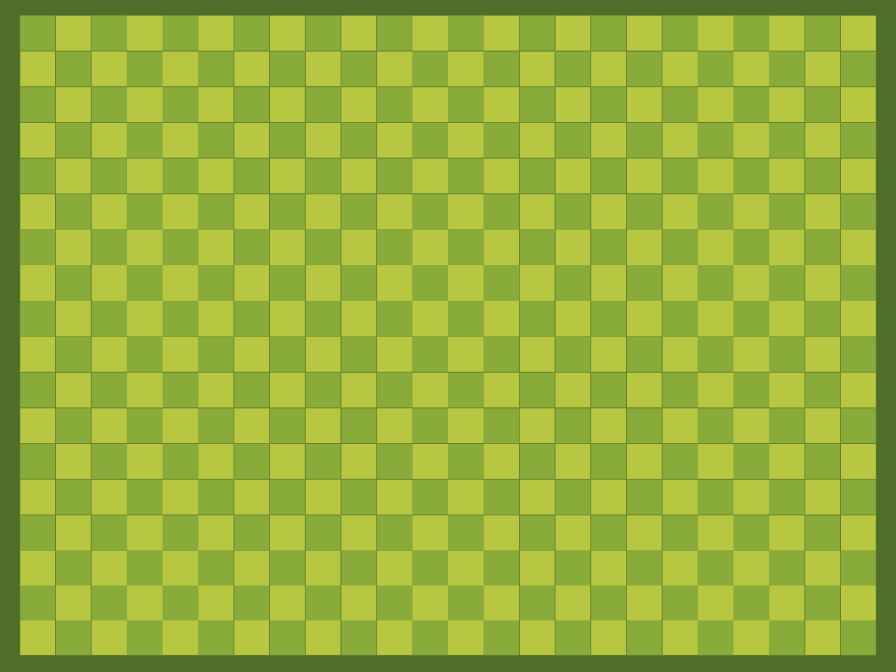
Reproduce this pattern procedurally as a WebGL 1 fragment shader.

```glsl
precision highp float;
// Two-tone green checkerboard, 24 by 18 tiles, inside a dark frame.
// Tiles come from a smoothed parity wave; hairline seams lie over them,
// fading in and out from line to line as in an uneven print.
uniform vec2 u_resolution;

// Lengths are in canvas heights.
const vec2 TILE_COUNT = vec2(24.0, 18.0);
const vec2 GRID_TOP_LEFT = vec2(0.0295, 0.0229);
const float TILE_SIZE = 0.0531;
const float SHORT_TILE_HEIGHT = 0.0519;
const float FULL_ROWS = 15.0;
const float SEAM_WIDTH = 0.00125;
const float SEAM_OPACITY = 0.9;
const vec2 FADE_PERIOD = vec2(8.0, 9.0);   // lines between two faint seams
const vec2 FADE_CENTER = vec2(12.0, 7.4);  // line where the seam is faintest
const float SEAM_WEAR = 0.3;

const vec3 LEAF_GREEN = vec3(0.533, 0.670, 0.227);
const vec3 LIME_GREEN = vec3(0.718, 0.780, 0.253);
const vec3 FRAME_GREEN = vec3(0.310, 0.430, 0.160);
const float TAU = 6.28318;

float hash(vec2 p) {
  vec3 q = fract(vec3(p.xyx) * 0.1031);
  q += dot(q, q.yzx + 33.33);
  return fract((q.x + q.y) * q.z);
}

// Share of a pixel lying on the positive side of an edge.
float coverage(float signedDistance, float pixel) {
  return clamp(signedDistance / pixel + 0.5, 0.0, 1.0);
}

// Alternates between -1 and 1 per cell, with an antialiased step.
float parityWave(float cell, float edgeDistance, float pixel) {
  float side = 1.0 - 2.0 * mod(floor(cell), 2.0);
  return side * clamp(2.0 * edgeDistance / pixel, 0.0, 1.0);
}

float seam(float edgeDistance, float pixel) {
  return coverage(0.5 * SEAM_WIDTH - edgeDistance, pixel)
       - coverage(-0.5 * SEAM_WIDTH - edgeDistance, pixel);
}

// Strength of a seam line, with slight wear per tile along it.
float seamStrength(float line, float along, float period, float center) {
  float wave = 0.5 - 0.5 * cos(TAU * (line - center) / period);
  float wear = 1.0 - SEAM_WEAR * hash(vec2(line + period * 13.0, along + 5.0));
  return smoothstep(0.0, 0.6, wave) * wear;
}

void main() {
  float pixel = 1.0 / u_resolution.y;
  vec2 point = gl_FragCoord.xy * pixel;
  point.y = 1.0 - point.y;
  vec2 local = point - GRID_TOP_LEFT;

  // Grid coordinates; the lowest rows are slightly shorter.
  float fullHeight = FULL_ROWS * TILE_SIZE;
  float rowHeight = local.y > fullHeight ? SHORT_TILE_HEIGHT : TILE_SIZE;
  vec2 grid = local / TILE_SIZE;
  if (local.y > fullHeight) {
    grid.y = FULL_ROWS + (local.y - fullHeight) / SHORT_TILE_HEIGHT;
  }
  vec2 tile = floor(grid);
  vec2 line = floor(grid + 0.5);
  vec2 edgeDistance = abs(grid - line) * vec2(TILE_SIZE, rowHeight);

  // Checkered tiles
  float checker = parityWave(grid.x, edgeDistance.x, pixel)
                * parityWave(grid.y, edgeDistance.y, pixel);
  vec3 color = mix(LIME_GREEN, LEAF_GREEN, 0.5 + 0.5 * checker);

  // Hairline seams
  float vertical = seam(edgeDistance.x, pixel)
                 * seamStrength(line.x, tile.y, FADE_PERIOD.x, FADE_CENTER.x);
  float horizontal = seam(edgeDistance.y, pixel)
                   * seamStrength(line.y, tile.x, FADE_PERIOD.y, FADE_CENTER.y);
  color = mix(color, FRAME_GREEN, SEAM_OPACITY * max(vertical, horizontal));

  // Frame around the grid
  vec2 gridSize = vec2(TILE_COUNT.x * TILE_SIZE,
                       fullHeight + (TILE_COUNT.y - FULL_ROWS) * SHORT_TILE_HEIGHT);
  vec2 inset = min(local, gridSize - local);
  float inside = coverage(inset.x, pixel) * coverage(inset.y, pixel);
  gl_FragColor = vec4(mix(FRAME_GREEN, color, inside), 1.0);
}
```
